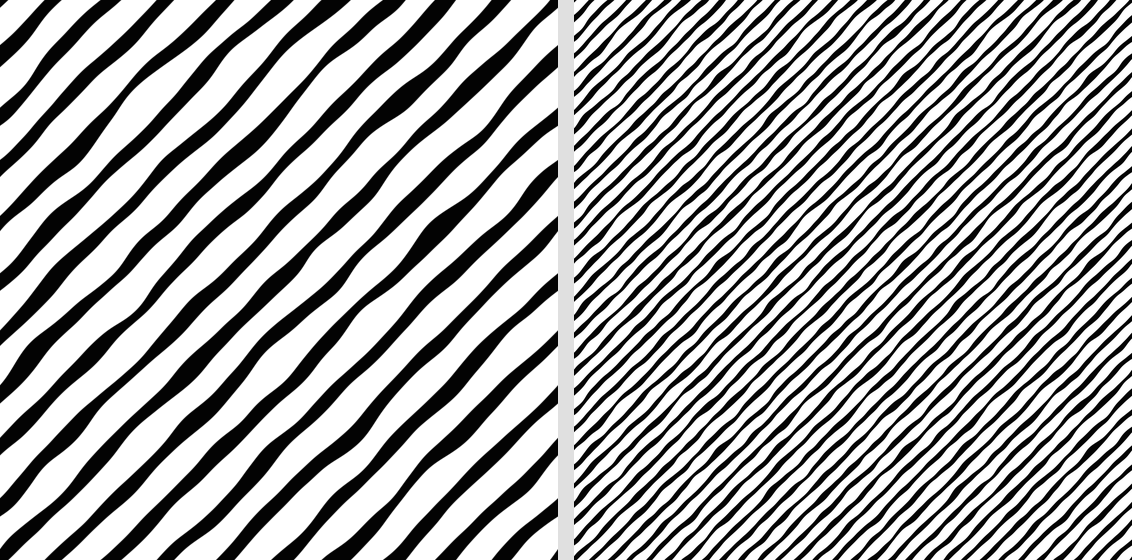
Left: one tile. Right: repeated 3 by 3.
Give the GLSL for this pattern, as a WebGL 2 fragment shader.

```glsl
#version 300 es
precision highp float;
// Hand-drawn diagonal stripes, black on white, with wavering edges; tiles seamlessly.

uniform vec2 u_resolution;
out vec4 fragColor;

const vec3 PAPER = vec3(1.0);
const vec3 INK = vec3(0.01);
const float STRIPES = 10.0;      // repeats across and down
const float HALF_WIDTH = 0.173;  // mean half width, in stripe spacings
const float WANDER = 0.27;       // sideways drift of the centre line
const float SWELL = 0.20;        // swelling and thinning of the stroke
const float COARSE_CELLS = 8.0;  // noise cells along one stripe
const float FINE_CELLS = 15.0;
const float FINE_GAIN = 0.4;
const float EDGE_PIXELS = 0.75;  // half width of the smoothed edge

// Integer hash to the range -1..1
float hash(float cell, float seed) {
  uint h = uint(cell) * 1597334673u ^ uint(seed) * 3812015801u;
  h = (h ^ (h >> 16u)) * 2246822519u;
  h = (h ^ (h >> 13u)) * 3266489917u;
  h ^= h >> 16u;
  return float(h & 65535u) / 32767.5 - 1.0;
}

// 1D gradient noise that wraps when t grows by 1
float wrapNoise(float t, float cells, float seed) {
  float p = t * cells + hash(97.0, seed);  // shift the knots of each stripe
  float cell = floor(p);
  float f = p - cell;
  float left = hash(mod(cell, cells), seed) * f;
  float right = hash(mod(cell + 1.0, cells), seed) * (f - 1.0);
  return mix(left, right, f * f * f * (f * (f * 6.0 - 15.0) + 10.0));
}

float wobble(float t, float seed) {
  return wrapNoise(t, COARSE_CELLS, seed)
       + FINE_GAIN * wrapNoise(t, FINE_CELLS, seed + 50.0);
}

void main() {
  vec2 uv = gl_FragCoord.xy / u_resolution;

  // Nearest stripe, and the position across and along it
  float across = (uv.x - uv.y) * STRIPES;
  float index = floor(across + 0.5);
  float offset = across - index;
  float along = 0.5 * (uv.x + uv.y - index / STRIPES);
  float stripe = mod(index, STRIPES);

  // Independent drift and thickness for every stripe
  float centre = WANDER * wobble(along, stripe + 1.0);
  float halfWidth = HALF_WIDTH + SWELL * wobble(along, stripe + 21.0);
  float edge = abs(offset - centre) - halfWidth;

  // Antialiased ink
  float blur = EDGE_PIXELS * STRIPES * length(1.0 / u_resolution);
  float ink = 1.0 - smoothstep(-blur, blur, edge);
  fragColor = vec4(mix(PAPER, INK, ink), 1.0);
}
```
